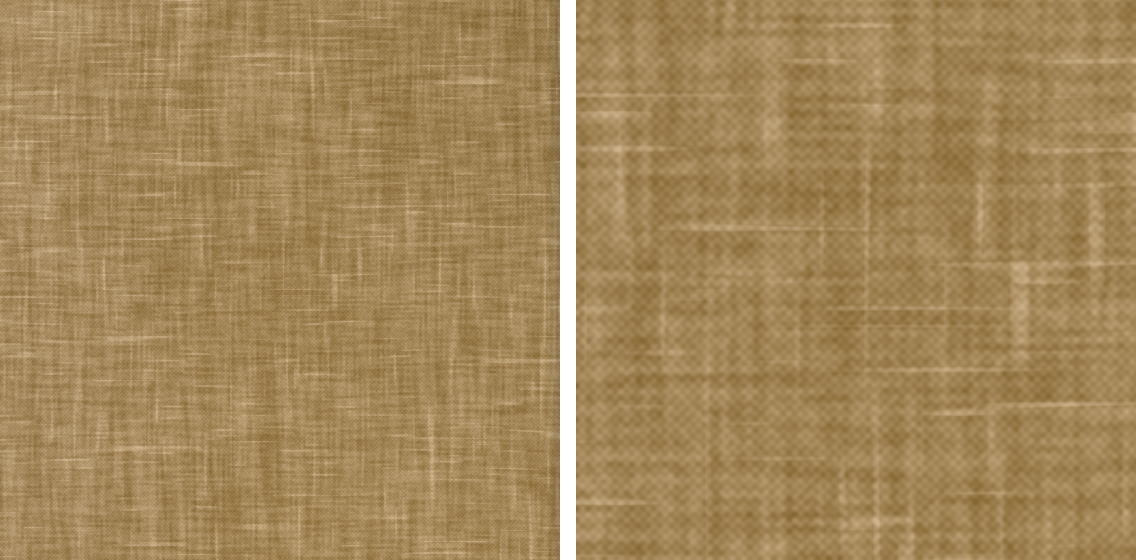
Left: the whole. Right: its middle third, enlarged.
Give the GLSL for this texture, as a WebGL 2 fragment shader.

```glsl
#version 300 es
precision highp float;
// Ochre slub linen: fine warp and weft threads whose tone drifts along
// their length, pale thick slubs in both directions, a tiny checked weave
// and soft uneven light. Threads are 1D noise, blended across neighbours.
uniform vec2 u_resolution;
out vec4 fragColor;

const float TAU = 6.28319;
const vec3 DARK_OCHRE = vec3(0.565, 0.447, 0.247);
const vec3 PALE_FLAX = vec3(0.720, 0.610, 0.440);

float hash(vec2 p) {
    return fract(sin(dot(p, vec2(127.1, 311.7))) * 43758.5);
}

float valueNoise(vec2 p) {
    vec2 cell = floor(p);
    vec2 f = smoothstep(0.0, 1.0, fract(p));
    float low = mix(hash(cell), hash(cell + vec2(1.0, 0.0)), f.x);
    float high = mix(hash(cell + vec2(0.0, 1.0)), hash(cell + 1.0), f.x);
    return mix(low, high, f.y);
}

// Tone of one thread; a random offset staggers it against its neighbours.
float threadTone(float index, float along, float seed) {
    float s = along + 17.0 * hash(vec2(index, seed));
    float cell = floor(s);
    float a = hash(vec2(index + seed, cell));
    float b = hash(vec2(index + seed, cell + 1.0));
    return mix(a, b, smoothstep(0.0, 1.0, s - cell));
}

// Parallel threads: p.x runs across them, p.y along them.
float threads(vec2 p, vec2 density, float seed) {
    vec2 q = p * density;
    float index = floor(q.x);
    float here = threadTone(index, q.y, seed);
    float next = threadTone(index + 1.0, q.y, seed);
    return mix(here, next, smoothstep(0.0, 1.0, q.x - index));
}

// Only the strongest stretches of thread swell into pale slubs.
float slubs(vec2 p, vec2 density, float seed) {
    return smoothstep(0.74, 1.0, threads(p, density, seed));
}

// Checked interlacing, faded out when too fine for the pixel grid.
float weave(vec2 p, float count, float pixel) {
    float fade = 1.0 - smoothstep(0.32, 0.5, count * pixel);
    return sin(TAU * count * p.x) * sin(TAU * count * p.y) * fade;
}

void main() {
    vec2 uv = gl_FragCoord.xy / u_resolution;
    float pixel = 1.0 / min(u_resolution.x, u_resolution.y);

    // Threads wander slightly from straight.
    vec2 wander = vec2(valueNoise(uv * 5.0), valueNoise(uv * 5.0 + 31.0));
    vec2 cloth = uv + 0.004 * (wander - 0.5);
    vec2 turned = cloth.yx;

    // Fine yarn tone in both directions, plus broader warp bands.
    float tone = 0.42;
    tone += 0.50 * (threads(cloth, vec2(210.0, 16.0), 3.0) - 0.5);
    tone += 0.58 * (threads(turned, vec2(230.0, 18.0), 57.0) - 0.5);
    tone += 0.34 * (threads(cloth, vec2(75.0, 7.0), 91.0) - 0.5);
    tone += 0.20 * (valueNoise(uv * 7.0 + 5.0) - 0.5);

    // Fibre grain and interlacing.
    tone += 0.42 * (valueNoise(cloth * 260.0) - 0.5);
    tone += 0.17 * weave(cloth, 150.0, pixel);

    // Slubs; the warp ones are broken into stitches by the weft.
    float stitch = 0.75 + 0.25 * sin(TAU * 130.0 * cloth.y);
    tone += 0.62 * stitch * slubs(cloth, vec2(150.0, 11.0), 133.0);
    tone += 0.30 * stitch * slubs(cloth, vec2(62.0, 9.0), 171.0);
    tone += 0.60 * slubs(turned, vec2(190.0, 13.0), 211.0);

    vec3 color = mix(DARK_OCHRE, PALE_FLAX, clamp(tone, -0.25, 1.5));

    // Cooler light from the left, dimmer towards the upper right and edge.
    color += vec3(0.003, 0.006, 0.022) * (1.0 - smoothstep(0.0, 0.6, uv.x));
    color *= 1.015 - 0.035 * uv.x * (0.4 + uv.y);
    color *= 1.0 - 0.08 * smoothstep(0.97, 1.0, uv.x);
    fragColor = vec4(color, 1.0);
}
```
